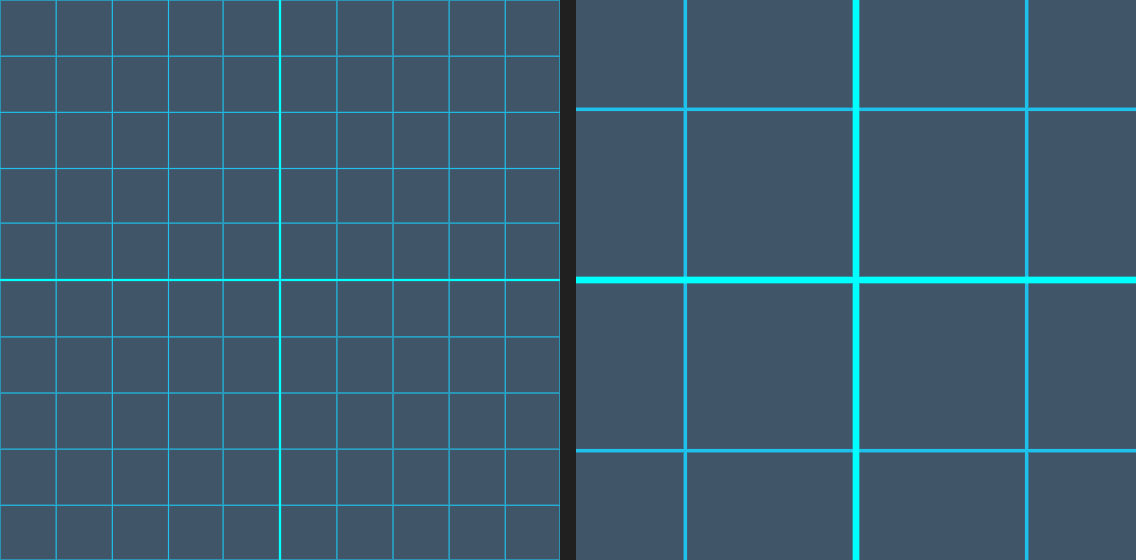
Left, the full canvas; right, a detail of the centre.
Give the GLSL for this pattern, as a WebGL 1 fragment shader.

```glsl
precision highp float;
// A ten by ten square grid of fine blue lines on slate, with one bold cyan
// line through the middle each way. Each line is an exact box-filtered strip
// around the nearest grid position; the grid wraps at the canvas edges.

uniform vec2 u_resolution;

const float CELLS = 10.0;
const float MIDDLE = 5.0;
const float FINE_WIDTH = 0.0021;
const float BOLD_WIDTH = 0.004;
const vec3 SLATE = vec3(0.255, 0.333, 0.412);
const vec3 FINE_BLUE = vec3(0.11, 0.76, 0.92);
const vec3 BOLD_CYAN = vec3(0.0, 1.0, 1.0);

// Share of a pixel-wide interval at offset that a strip covers.
float stripCoverage(float offset, float width, float pixel) {
  float high = min(offset + 0.5 * pixel, 0.5 * width);
  float low = max(offset - 0.5 * pixel, -0.5 * width);
  return clamp((high - low) / pixel, 0.0, 1.0);
}

// Slight unevenness in spacing: lines beside the middle sit further from it.
float lineShift(float index) {
  float before = mix(0.0003 * index, -0.0016, step(3.5, index));
  float after = 0.0014 + 0.0002 * (index - MIDDLE);
  float side = index - MIDDLE;
  return side < -0.5 ? before : (side > 0.5 ? after : 0.0);
}

// Signed distance to the nearest grid line along one axis.
float gridOffset(float position, float cells) {
  float index = floor(position * cells + 0.5);
  return position - index / cells - lineShift(mod(index, cells));
}

// Fine coverage in x, bold coverage in y, for one axis.
vec2 axisLines(float position, float pixel) {
  float fine = stripCoverage(gridOffset(position, CELLS), FINE_WIDTH, pixel);
  float bold = stripCoverage(position - MIDDLE / CELLS, BOLD_WIDTH, pixel);
  return vec2(fine, bold);
}

void main() {
  vec2 pixel = 1.0 / u_resolution;
  vec2 uv = gl_FragCoord.xy * pixel;

  // Rows are spaced from the top edge downwards.
  vec2 columns = axisLines(uv.x, pixel.x);
  vec2 rows = axisLines(1.0 - uv.y, pixel.y);
  vec2 lines = max(columns, rows);

  vec3 color = mix(SLATE, FINE_BLUE, lines.x);
  color = mix(color, BOLD_CYAN, lines.y);
  gl_FragColor = vec4(color, 1.0);
}
```
